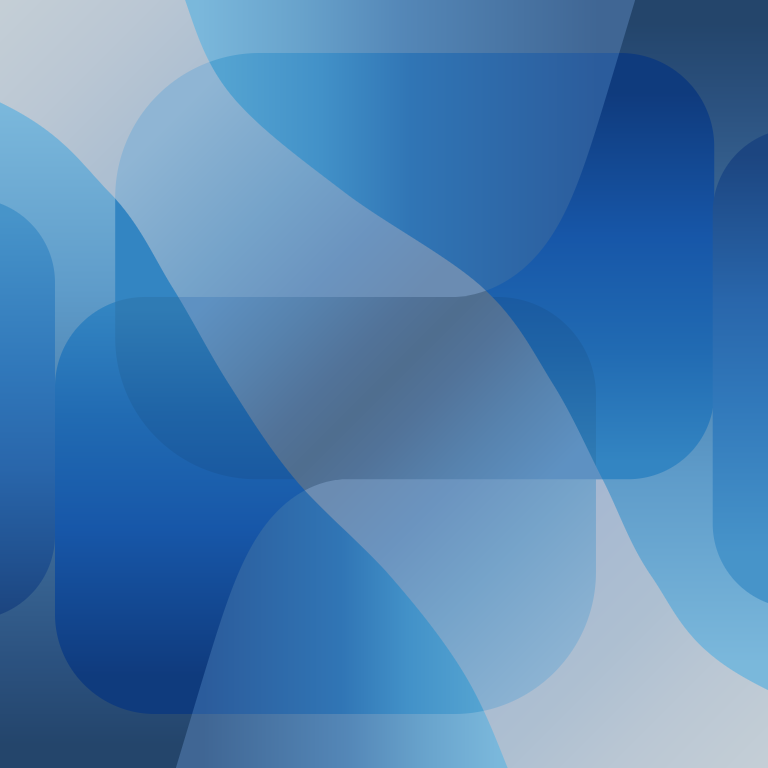
This background is drawn by a three.js fragment shader. Its source:

```glsl
varying vec2 vUv;

struct Ramp { vec3 a; vec3 b; vec3 c; vec3 d; vec4 stops; };

const Ramp SILK_BARE = Ramp(vec3(0.77, 0.81, 0.84), vec3(0.73, 0.78, 0.83),
  vec3(0.68, 0.75, 0.82), vec3(0.65, 0.72, 0.82), vec4(0.0, 0.1, 0.18, 0.3));
const Ramp SILK_GLASS = Ramp(vec3(0.56, 0.71, 0.83), vec3(0.46, 0.64, 0.79),
  vec3(0.42, 0.58, 0.75), vec3(0.42, 0.55, 0.70), vec4(0.19, 0.31, 0.39, 0.46));
const Ramp SILK_OVERLAP = Ramp(vec3(0.37, 0.57, 0.76), vec3(0.34, 0.51, 0.68),
  vec3(0.32, 0.45, 0.60), vec3(0.31, 0.43, 0.56), vec4(0.33, 0.40, 0.46, 0.5));
const Ramp WAVE_BARE = Ramp(vec3(0.14, 0.27, 0.42), vec3(0.17, 0.32, 0.50),
  vec3(0.37, 0.61, 0.79), vec3(0.48, 0.72, 0.86), vec4(0.03, 0.14, 0.62, 0.86));
const Ramp WAVE_GLASS = Ramp(vec3(0.06, 0.23, 0.49), vec3(0.09, 0.34, 0.66),
  vec3(0.13, 0.42, 0.70), vec3(0.20, 0.52, 0.76), vec4(0.12, 0.31, 0.46, 0.6));
const Ramp FOLD_BARE = Ramp(vec3(0.48, 0.72, 0.86), vec3(0.41, 0.64, 0.80),
  vec3(0.33, 0.53, 0.72), vec3(0.25, 0.40, 0.58), vec4(0.03, 0.25, 0.48, 0.92));
const Ramp FOLD_GLASS = Ramp(vec3(0.33, 0.64, 0.82), vec3(0.26, 0.57, 0.785),
  vec3(0.19, 0.46, 0.71), vec3(0.17, 0.36, 0.61), vec4(0.08, 0.3, 0.5, 0.92));
const Ramp SIDE_GLASS = Ramp(vec3(0.11, 0.27, 0.50), vec3(0.16, 0.40, 0.67),
  vec3(0.19, 0.47, 0.73), vec3(0.28, 0.58, 0.79), vec4(0.2, 0.39, 0.52, 0.72));

// Panels as left, bottom, right, top; radii as lower left, lower right, upper left, upper right
const vec4 UPPER_PANEL = vec4(0.150, 0.376, 0.930, 0.931);
const vec4 UPPER_RADII = vec4(0.184, 0.112, 0.188, 0.122);
const vec4 LOWER_PANEL = vec4(0.0716, 0.0703, 0.776, 0.6133);
const vec4 LOWER_RADII = vec4(0.130, 0.185, 0.117, 0.128);
const vec4 LEFT_PANEL = vec4(-0.3, 0.193, 0.0716, 0.742);
const vec4 RIGHT_PANEL = vec4(0.928, 0.208, 1.3, 0.833);
const vec4 SIDE_RADII = vec4(0.11);

// Wave edges: x at evenly spaced depths from the top
const int KNOTS = 11;
const float KNOT_SPACING = 0.125;
const float LEFT_EDGE[KNOTS] = float[KNOTS](-0.75, -0.43, -0.018, 0.142, 0.225,
  0.298, 0.385, 0.508, 0.603, 0.661, 0.703);
const float RIGHT_EDGE[KNOTS] = float[KNOTS](0.215, 0.241, 0.302, 0.448, 0.629,
  0.720, 0.785, 0.848, 0.957, 1.25, 1.6);

// Inner folds: start x, end depth, hook width
const vec3 UPPER_FOLD = vec3(0.827, 0.387, 0.125);
const vec3 LOWER_FOLD = vec3(0.229, 0.376, 0.110);
const float FOLD_SLOPE = 0.3;
const float FOLD_POWER = 6.0;
const float OVERLAP_SHADE = 0.93;

float coverage(float f) {
  float width = length(vec2(dFdx(f), dFdy(f)));
  return clamp(0.5 + f / max(width, 1e-5), 0.0, 1.0);
}

vec3 shade(Ramp r, float t) {
  vec3 k = clamp((vec3(t) - r.stops.xyz) / (r.stops.yzw - r.stops.xyz), 0.0, 1.0);
  return mix(mix(mix(r.a, r.b, k.x), r.c, k.y), r.d, k.z);
}

float panel(vec2 p, vec4 box, vec4 radii) {
  vec2 q = p - 0.5 * (box.xy + box.zw);
  vec2 pair = q.y < 0.0 ? radii.xy : radii.zw;
  float radius = q.x < 0.0 ? pair.x : pair.y;
  vec2 d = abs(q) - 0.5 * (box.zw - box.xy) + radius;
  return coverage(radius - length(max(d, 0.0)) - min(max(d.x, d.y), 0.0));
}

float spline(float a, float b, float c, float d, float t) {
  return b + 0.5 * t * (c - a + t * (2.0 * a - 5.0 * b + 4.0 * c - d
    + t * (3.0 * (b - c) + d - a)));
}

// How far a fold has moved sideways at a given depth
float foldShift(float depth, vec3 fold) {
  float s = clamp(depth / fold.y, 0.0, 1.0);
  return FOLD_SLOPE * depth + fold.z * (1.0 - sqrt(1.0 - pow(s, FOLD_POWER)));
}

void main() {
  vec2 p = vUv;
  float depth = 1.0 - p.y;

  // Wave edges
  float knot = clamp(depth / KNOT_SPACING, 0.0, 7.9999);
  int i = int(knot);
  float t = fract(knot);
  float leftX = spline(LEFT_EDGE[i], LEFT_EDGE[i + 1], LEFT_EDGE[i + 2], LEFT_EDGE[i + 3], t);
  float rightX = spline(RIGHT_EDGE[i], RIGHT_EDGE[i + 1], RIGHT_EDGE[i + 2], RIGHT_EDGE[i + 3], t);
  float leftWave = coverage(leftX - p.x);
  float rightWave = coverage(p.x - rightX);

  // Folds within the waves
  float upperBack = max(coverage(p.x - UPPER_FOLD.x + foldShift(depth, UPPER_FOLD)),
    step(UPPER_FOLD.y, depth));
  float lowerBack = max(coverage(LOWER_FOLD.x + foldShift(p.y, LOWER_FOLD) - p.x),
    step(LOWER_FOLD.y, p.y));

  // Glass panels
  float upper = panel(p, UPPER_PANEL, UPPER_RADII);
  float lower = panel(p, LOWER_PANEL, LOWER_RADII);
  float side = max(panel(p, LEFT_PANEL, SIDE_RADII), panel(p, RIGHT_PANEL, SIDE_RADII));
  float glass = max(upper, lower);

  // Diagonal band
  float diagonal = 0.5 * (p.x + depth);
  diagonal = min(diagonal, 1.0 - diagonal);
  float overlap = max(upper * max(lower, upperBack), lower * max(upper, lowerBack));
  vec3 color = mix(shade(SILK_BARE, diagonal), shade(SILK_GLASS, diagonal), glass);
  color = mix(color, shade(SILK_OVERLAP, diagonal), overlap);

  // Both waves share their ramps, turned half around
  bool onRight = p.x > 0.5 * (leftX + rightX);
  float fall = onRight ? depth : p.y;
  float across = onRight ? (p.x - 0.241) / 0.586 : (0.661 - p.x) / 0.432;
  float back = onRight ? upperBack : lowerBack;
  vec3 bare = mix(shade(FOLD_BARE, across), shade(WAVE_BARE, fall), back);
  vec3 tinted = mix(shade(FOLD_GLASS, across), shade(WAVE_GLASS, fall), back);
  vec3 wave = mix(bare, tinted, glass) * mix(1.0, OVERLAP_SHADE, upper * lower);
  wave = mix(wave, shade(SIDE_GLASS, fall), side);

  color = mix(color, wave, max(leftWave, rightWave));
  gl_FragColor = vec4(color, 1.0);
}
```
